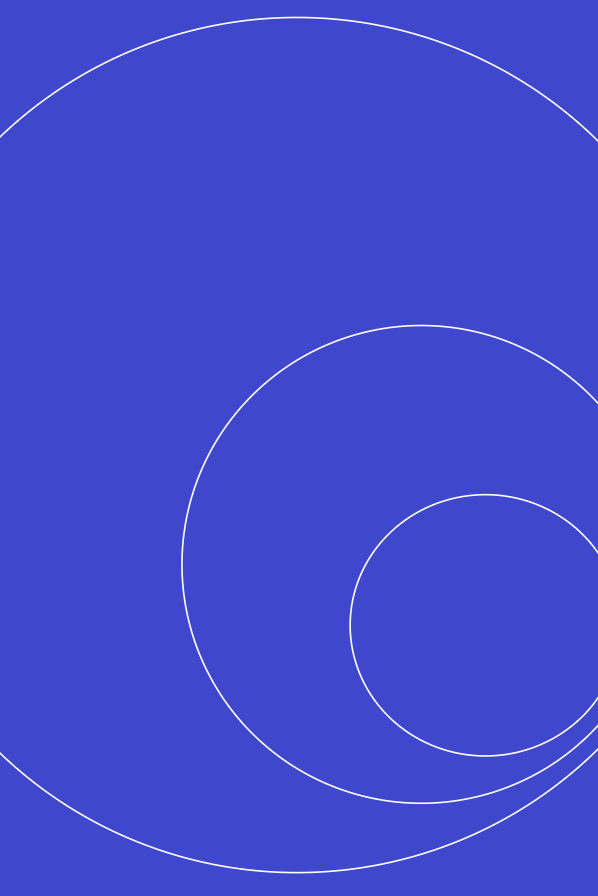
Write a WebGL 1 fragment shader that draws this background.

```glsl
precision highp float;
// Three thin white rings, nested toward the lower right, on a flat indigo field.

uniform vec2 u_resolution;

// Lengths are fractions of the canvas height.
const vec3 INDIGO = vec3(0.247, 0.282, 0.800);
const vec3 LINE_COLOR = vec3(1.0);
const float LINE_WIDTH = 0.0018;

// Each ring: center.xy, radii.xy
const vec4 OUTER_RING = vec4(0.3314, 0.5033, 0.4779, 0.4772);
const vec4 MIDDLE_RING = vec4(0.4702, 0.3701, 0.2671, 0.2666);
const vec4 INNER_RING = vec4(0.5418, 0.3021, 0.1510, 0.1458);

// Approximate distance to an ellipse outline, from its implicit gradient.
float ringDistance(vec2 p, vec4 ring) {
  vec2 q = (p - ring.xy) / ring.zw;
  float k = length(q);
  float slope = length(q / ring.zw);
  return abs(k - 1.0) * k / max(slope, 0.0001);
}

void main() {
  vec2 p = gl_FragCoord.xy / u_resolution.y;
  float pixel = 1.0 / u_resolution.y;

  float d = ringDistance(p, OUTER_RING);
  d = min(d, ringDistance(p, MIDDLE_RING));
  d = min(d, ringDistance(p, INNER_RING));

  // Pixel coverage of the stroke
  float halfWidth = 0.5 * LINE_WIDTH;
  float line = clamp((halfWidth - d) / pixel + 0.5, 0.0, 1.0);
  line = min(line, LINE_WIDTH / pixel);

  gl_FragColor = vec4(mix(INDIGO, LINE_COLOR, line), 1.0);
}
```
